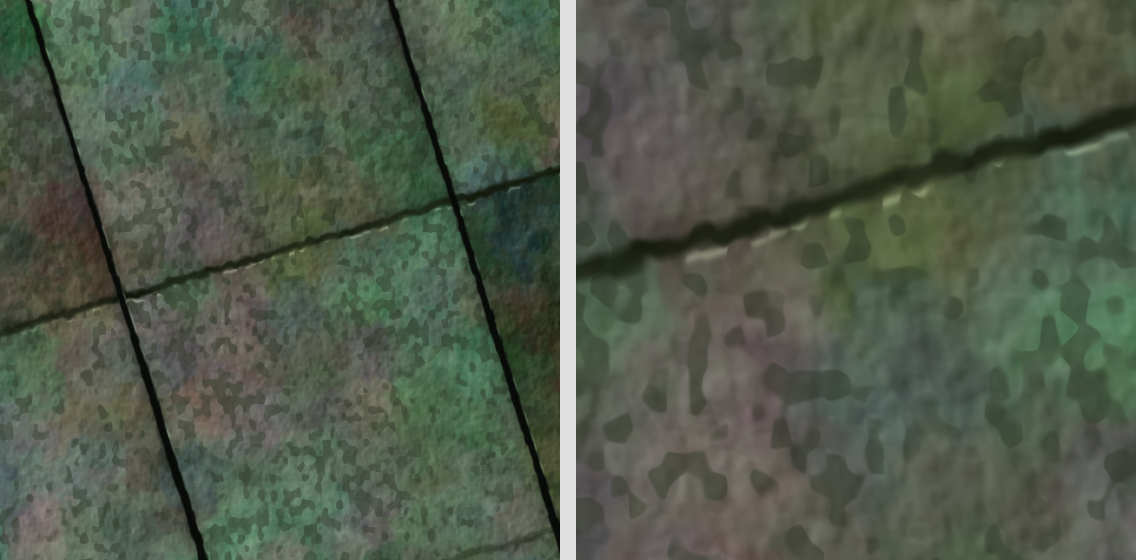
Left: the whole. Right: its middle third, enlarged.
Give the GLSL for this texture, as a Shadertoy shader.

```glsl
vec3 hash3(vec2 p) {
    vec3 q = fract(p.xyx * vec3(0.1031, 0.1030, 0.0973));
    q += dot(q, q.yxz + 33.33);
    return fract((q.xxy + q.yzz) * q.zyx);
}

// Cellular noise: random values blended around jittered cell centres, about -0.5 to 0.5
vec3 cellBlend(vec2 p) {
    vec2 cell = floor(p), f = p - cell;
    vec3 sum = vec3(0.0);
    float total = 0.0;
    for (int y = -1; y <= 1; y++)
    for (int x = -1; x <= 1; x++) {
        vec2 o = vec2(x, y);
        vec2 d = o + 0.15 + 0.7 * hash3(cell + o + 71.0).xy - f;
        float w = exp(-6.0 * dot(d, d));
        sum += w * hash3(cell + o + 213.0);
        total += w;
    }
    return sum / total - 0.5;
}

// Fine stone relief
float grain(vec2 p) {
    float sum = 0.0, amp = 0.5, freq = 38.0;
    for (int i = 0; i < 3; i++) {
        sum += amp * cellBlend(p * vec2(freq, freq * 0.8) + float(i) * 17.0).x;
        amp *= 0.75;
        freq *= 2.0;
    }
    return sum;
}

void mainImage(out vec4 fragColor, in vec2 fragCoord) {
    vec2 uv = fragCoord / iResolution.xy;
    float aa = 1.0 / iResolution.y;

    // Tilted tile grid around one joint crossing
    vec2 p = uv - vec2(0.217, 0.469);
    vec2 grid = vec2((p.x + 0.314 * p.y) / 0.648, (p.y - 0.292 * p.x) / 0.641);
    vec2 tile = floor(grid), local = grid - tile;
    vec2 joint = round(grid);
    vec2 d = (grid - joint) * 0.617;

    // Layers of mottling
    vec2 warp = uv + 0.035 * cellBlend(uv * 24.0).xy + 0.02 * cellBlend(uv * 60.0).yz;
    vec3 broad = cellBlend(warp * 4.5 + 3.0);
    vec3 patches = cellBlend(warp * 10.0 + 20.0);
    vec3 blotch = cellBlend(warp * 26.0 + 40.0);
    vec3 speck = cellBlend(uv * vec2(85.0, 65.0));
    float relief = grain(uv) - grain(uv + vec2(-0.004, 0.003));

    // Shade per tile: upper row falls off to the lower right, lower row brightens downwards
    float lower = step(tile.y, -0.5);
    float damp = lower * step(0.5, tile.x) * step(-1.5, tile.y);
    float shade = mix(1.02 - 0.26 * (local.x - 0.4) + 0.12 * (local.y - 0.5),
                      1.13 - 0.14 * local.x - 0.12 * (local.y - 0.5), lower);
    shade -= 0.07 * step(tile.x, -0.5) * (1.0 - lower) + 0.42 * damp;
    shade += 0.25 * broad.x + 0.18 * patches.x + 0.22 * blotch.x + 0.16 * speck.x;

    // Green stone tinted teal, mauve and ochre
    vec3 color = vec3(0.315, 0.385, 0.315) * shade;
    color += vec3(-0.11, 0.035, 0.02) * (broad.y + 0.8 * patches.y + 0.3 * blotch.y);
    color += vec3(0.05, -0.015, 0.08) * (broad.z + patches.z + 0.4 * blotch.z);
    color += vec3(0.02, 0.025, 0.05) * lower * (1.0 - damp) * smoothstep(0.7, 0.0, uv.x + uv.y);
    color += vec3(0.0, 0.0, -0.035) * damp;
    color += 0.17 * relief;

    // Dark pits gathered in patches
    float pits = smoothstep(0.1, 0.32, speck.y + 0.45 * blotch.y + 0.3 * patches.x);
    color = mix(color, vec3(0.17, 0.20, 0.14), 0.42 * pits);

    // Soft, ragged cross joint, nearly worn away in the lower row
    float worn = step(joint.y, -0.5);
    float ragged = d.y + 0.008 * blotch.z + 0.005 * speck.z;
    float cross = 1.0 - smoothstep(0.002, 0.011, abs(ragged));
    float grime = exp(-abs(d.y - 0.004) * 55.0);
    color *= 1.0 - 0.25 * grime * (1.0 - 0.6 * worn);
    color = mix(color, vec3(0.075, 0.10, 0.045),
                cross * mix(0.82 + 0.5 * patches.z, 0.35, worn));
    float chips = exp(-pow((ragged + 0.011) / 0.003, 2.0)) * smoothstep(0.0, 0.3, speck.x);
    color += vec3(0.17, 0.18, 0.15) * chips * (1.0 - worn);

    // Deep straight joint, wider downwards, with a lit right edge
    float side = d.x + 0.0035 * blotch.y * step(d.x, 0.0) + 0.0025 * speck.z;
    float halfWidth = 0.0058 - 0.003 * p.y;
    color *= 1.0 - 0.3 * exp(-abs(d.x + 0.003) * 90.0);
    float gap = 1.0 - smoothstep(halfWidth - 0.002, halfWidth + 0.0015 + aa, abs(side));
    color = mix(color, vec3(0.025, 0.035, 0.022), 0.97 * gap);
    float rim = exp(-pow((d.x - halfWidth) / (0.0014 + 0.3 * aa), 2.0));
    color += vec3(0.20, 0.25, 0.21) * rim * smoothstep(-0.3, 0.35, blotch.z + 0.5 * speck.x);

    fragColor = vec4(clamp(color, 0.0, 1.0), 1.0);
}
```
